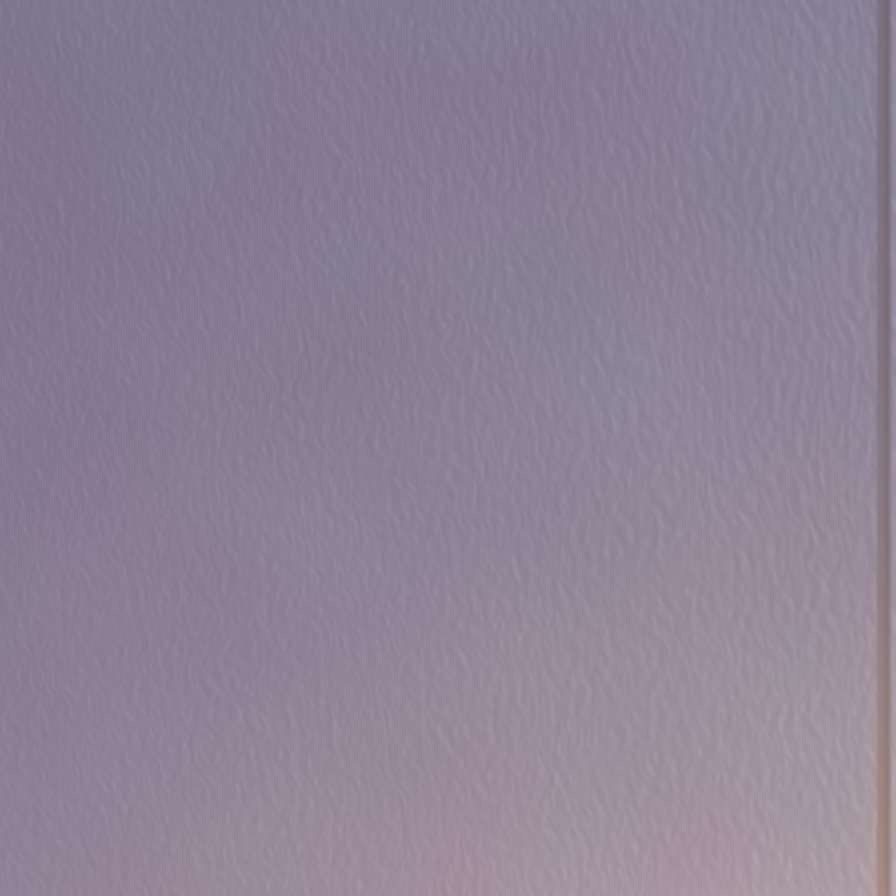
This texture is drawn by a WebGL 1 fragment shader. Its source:

```glsl
precision highp float;
// Painted wall in dusk light: a mauve-to-rose gradient brightening to the lower
// right, embossed with short upright grain, and a warm groove by the right edge.
// The grain is the sideways slope of stretched, warped gradient noise.

uniform vec2 u_resolution;

const vec3 SHADE_COLOR = vec3(0.490, 0.462, 0.558);
const vec3 GLOW_COLOR = vec3(0.680, 0.615, 0.645);
const vec3 ROSE_TINT = vec3(0.008, -0.012, -0.002);
const vec3 SKY_TINT = vec3(-0.004, 0.008, 0.012);
const vec3 GROOVE_TINT = vec3(0.91, 0.87, 0.83);
const vec2 GRAIN_SCALE = vec2(105.0, 46.0);  // cells across the canvas
const vec2 FINE_SCALE = vec2(190.0, 98.0);
const float GRAIN_LEAN = 0.10;
const float GRAIN_WARP = 0.012;
const float RELIEF_STEP = 0.0022;
const float RELIEF_STRENGTH = 0.046;
const float MOTTLE_STRENGTH = 0.010;
const float GROOVE_LEFT = 0.979;
const float GROOVE_RIGHT = 0.994;

vec2 hashGradient(vec2 cell) {
  vec3 q = fract(vec3(cell.xyx) * vec3(0.1031, 0.1030, 0.0973));
  q += dot(q, q.yzx + 33.33);
  float angle = 6.2832 * fract((q.x + q.y) * q.z);
  return vec2(cos(angle), sin(angle));
}

float gradientNoise(vec2 p) {
  vec2 i = floor(p);
  vec2 f = p - i;
  vec2 w = f * f * f * (f * (f * 6.0 - 15.0) + 10.0);
  float a = dot(hashGradient(i), f);
  float b = dot(hashGradient(i + vec2(1.0, 0.0)), f - vec2(1.0, 0.0));
  float c = dot(hashGradient(i + vec2(0.0, 1.0)), f - vec2(0.0, 1.0));
  float d = dot(hashGradient(i + 1.0), f - 1.0);
  return mix(mix(a, b, w.x), mix(c, d, w.x), w.y);
}

// Height of the paint: long strokes plus a finer layer
float paintHeight(vec2 p, float fineShare) {
  float strokes = gradientNoise(p * GRAIN_SCALE + 40.0);
  float fine = gradientNoise(p * FINE_SCALE + 211.0);
  return mix(strokes, fine, fineShare);
}

// Bend the grain so that it leans and wavers
vec2 warpGrain(vec2 p) {
  float waver = gradientNoise(p * 7.0 + 3.0) + 0.5 * gradientNoise(p * 24.0 + 9.0);
  return p + vec2(GRAIN_LEAN * p.y + GRAIN_WARP * waver, 0.0);
}

vec3 wallLight(vec2 p) {
  float depth = 1.0 - p.y;
  float glow = 0.02 + 0.21 * p.x + 0.37 * depth * depth
             + 0.42 * p.x * pow(max(depth, 0.0), 1.5);
  vec3 color = mix(SHADE_COLOR, GLOW_COLOR, glow);
  color += ROSE_TINT * depth * (1.0 - p.x);
  color += SKY_TINT * p.y * p.x;
  // Faint broad patches of rose
  color += ROSE_TINT * gradientNoise(p * vec2(5.0, 4.0) + 17.0);
  return color + MOTTLE_STRENGTH * gradientNoise(p * 6.0 + 70.0);
}

float band(float x, float left, float right, float soft) {
  return smoothstep(left - soft, left + soft, x)
       * (1.0 - smoothstep(right - soft, right + soft, x));
}

void main() {
  vec2 p = gl_FragCoord.xy / u_resolution;
  vec3 color = wallLight(p);

  // Side-lit relief, finer and fainter towards the left
  vec2 g = warpGrain(p);
  vec2 e = vec2(RELIEF_STEP, 0.0008);
  float fineShare = mix(0.52, 0.26, p.x);
  float slope = paintHeight(g + e, fineShare) - paintHeight(g - e, fineShare);
  float groove = band(p.x, GROOVE_LEFT, GROOVE_RIGHT, 0.003);
  float strength = RELIEF_STRENGTH * mix(0.72, 1.1, p.x) * (1.0 - 0.8 * groove);
  color += strength * slope * (1.0 + 0.4 * slope);

  // Groove: warm shadow with a darker core and a pale far lip
  color *= mix(vec3(1.0), GROOVE_TINT, groove);
  color *= 1.0 - 0.06 * band(p.x, 0.987, 0.992, 0.002);
  color += 0.025 * smoothstep(0.994, 0.998, p.x);
  // Amber light gathering low along the groove
  float amber = exp(-abs(p.x - 0.982) * 70.0) * smoothstep(0.55, 0.05, p.y);
  color += amber * vec3(0.035, 0.010, -0.025);

  gl_FragColor = vec4(clamp(color, 0.0, 1.0), 1.0);
}
```
